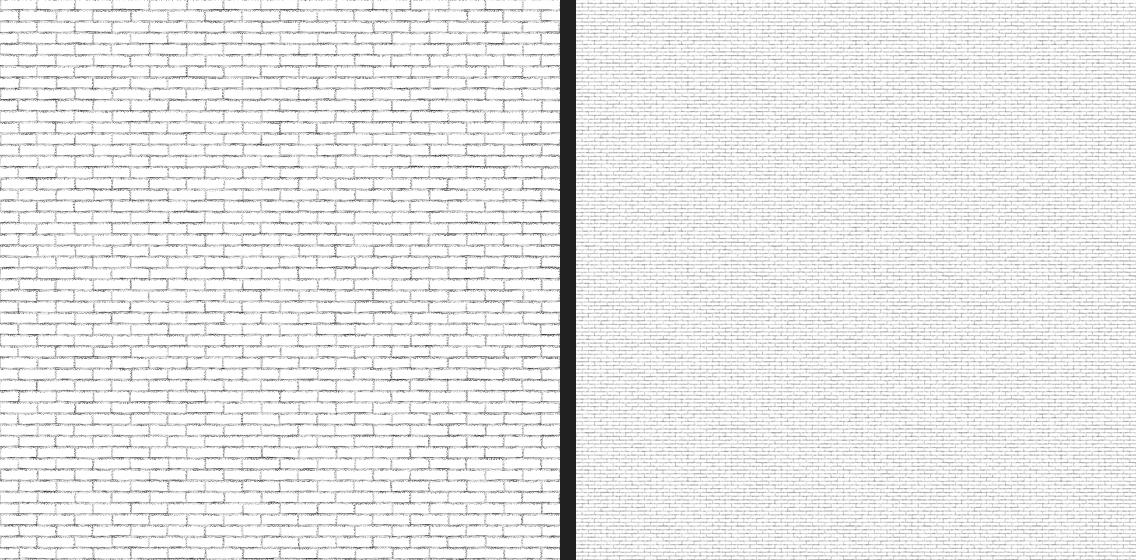
Left, the tile; right, the same tile 3 across and 3 down.
Reproduce this texture procedurally as a WebGL 1 fragment shader.

```glsl
precision highp float;
uniform vec2 u_resolution;

#define ROWS 50.0
#define COLS 15.0
#define BED_SHIFT 0.06      // height of the lowest bed joint, in rows
#define BED_HALF 0.085      // joint half widths, in rows
#define HEAD_HALF 0.085
#define SHADOW_HALF 0.034
#define MORTAR_TONE 0.40
#define SHADOW_TONE 0.80
#define GRAIN_CELLS 400.0
#define WEAR_CELLS 60.0
#define PAPER vec3(1.0)
#define INK vec3(0.04)

const float TAU = 6.28319;

float hash(vec2 p) {
  return fract(sin(dot(p, vec2(127.1, 311.7))) * 43758.5);
}

// Distance to the nearest scattered point, wrapping over the canvas.
float cellular(vec2 uv, float cells) {
  vec2 p = uv * cells;
  vec2 base = floor(p);
  float nearest = 2.0;
  for (int j = -1; j <= 1; j++) {
    for (int i = -1; i <= 1; i++) {
      vec2 cell = base + vec2(float(i), float(j));
      vec2 id = mod(cell, cells);
      vec2 point = cell + vec2(hash(id), hash(id + 57.3));
      nearest = min(nearest, distance(p, point));
    }
  }
  return nearest;
}

// Layered sines with whole frequencies, so they wrap from 0 to 1.
float wobble(float t, float seed) {
  float phase = TAU * hash(vec2(seed, 3.7));
  return 0.5 * sin(TAU * 11.0 * t + phase)
       + 0.3 * sin(TAU * 29.0 * t + phase * 2.3)
       + 0.2 * sin(TAU * 67.0 * t + phase * 4.1);
}

// Share of a pixel covered by a stripe centred on zero.
float stripe(float d, float halfWidth, float pixel) {
  float top = min(d + 0.5 * pixel, halfWidth);
  float bottom = max(d - 0.5 * pixel, -halfWidth);
  return max(top - bottom, 0.0) / pixel;
}

void main() {
  vec2 uv = gl_FragCoord.xy / u_resolution;
  vec2 pixel = ROWS / u_resolution;

  // Grain of the mortar and larger worn patches
  float grain = smoothstep(0.12, 0.75, cellular(uv, GRAIN_CELLS));
  float wear = smoothstep(0.15, 0.75, cellular(uv, WEAR_CELLS));
  float rough = (grain - 0.5) * 0.07;

  // Nearest bed joint, and the course this point belongs to
  float y = uv.y * ROWS - BED_SHIFT;
  float bed = floor(y + 0.5);
  float bedId = mod(bed, ROWS);
  float dy = y - bed + 0.03 * wobble(uv.x, bedId);
  float row = mod(bed + step(0.0, dy) - 1.0, ROWS);

  // Nearest head joint, with every other course shifted by half a brick
  float x = uv.x * COLS - 0.5 * (1.0 - mod(row, 2.0));
  float head = floor(x + 0.5);
  vec2 headId = vec2(mod(head, COLS), row);
  float dx = (x - head) * ROWS / COLS + 0.12 * (hash(headId) - 0.5);
  dx += 0.025 * wobble(uv.y, headId.x + 80.0);

  // Speckled mortar, fainter in places
  float bedInk = stripe(dy + rough, BED_HALF, pixel.y);
  bedInk *= 0.45 + 0.55 * wear + 0.15 * wobble(uv.x, bedId + 120.0);
  float headInk = stripe(dx + rough, HEAD_HALF, pixel.x);
  headInk *= mix(0.6, 1.15, hash(headId + 19.1)) * (0.7 + 0.3 * wear);
  float mortar = max(bedInk, headInk) * MORTAR_TONE * mix(0.35, 1.3, grain);

  // Dark, slightly tilted line under each brick
  vec2 brickId = vec2(mod(floor(x), COLS), row);
  float tilt = (fract(x) - 0.5) * (hash(brickId + 7.9) - 0.5) * 0.1;
  float shadow = stripe(dy - BED_HALF + tilt + 0.4 * rough, SHADOW_HALF, pixel.y);
  shadow *= mix(0.4, 1.1, hash(brickId + 31.7)) * mix(0.5, 1.1, wear);
  shadow *= SHADOW_TONE * mix(0.7, 1.1, grain);

  float ink = 1.0 - (1.0 - mortar) * (1.0 - clamp(shadow, 0.0, 1.0));
  gl_FragColor = vec4(mix(PAPER, INK, clamp(ink, 0.0, 1.0)), 1.0);
}
```
